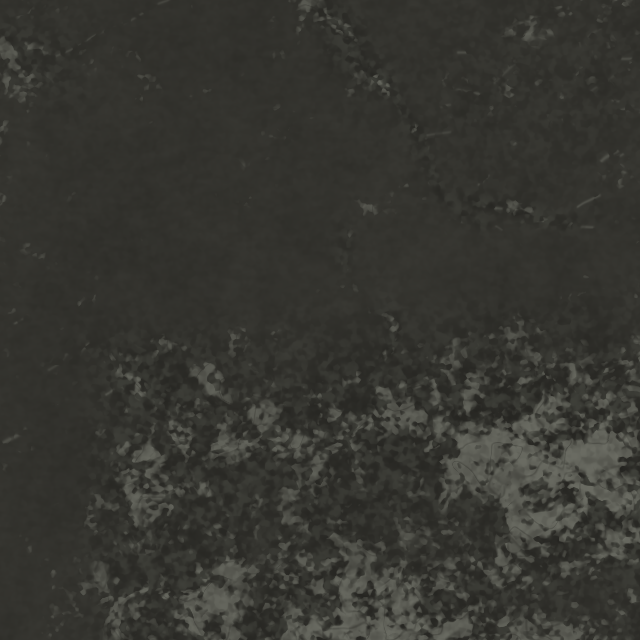
A three.js fragment shader for this texture:

```glsl
varying vec2 vUv;

#define DARK_COAT vec3(0.198, 0.196, 0.177)
#define WORN_COAT vec3(0.415, 0.42, 0.385)
#define HAZE_TINT vec3(0.285, 0.292, 0.262)
#define FLAKE_SCALE 9.0
#define FLAKE_GAIN 1.05
#define FLAKE_CONTRAST 1.3
#define FLAKE_SOFTNESS 0.19
#define COVER_NONE 0.72
#define COVER_FULL 0.37
#define VEIN_SCALE 38.0
#define SCRATCH_COUNT 28

vec3 hash3(vec2 p) {
  vec3 q = vec3(dot(p, vec2(127.1, 311.7)),
                dot(p, vec2(269.5, 183.3)),
                dot(p, vec2(419.2, 371.9)));
  return fract(sin(q) * 43758.5);
}

// Smooth cellular noise: cell values blended by distance to their sites
float cellNoise(vec2 p) {
  vec2 cell = floor(p);
  vec2 local = p - cell;
  float total = 0.0;
  float weights = 0.0001;
  for (int y = -1; y <= 1; y++) {
    for (int x = -1; x <= 1; x++) {
      vec2 offset = vec2(float(x), float(y));
      vec3 site = hash3(cell + offset);
      vec2 d = offset + site.xy - local;
      float w = exp(-5.5 * dot(d, d));
      total += w * site.z;
      weights += w;
    }
  }
  return total / weights;
}

float flakes(vec2 p) {
  float sum = 0.0;
  float norm = 0.0;
  float amp = 1.0;
  p *= FLAKE_SCALE;
  for (int i = 0; i < 5; i++) {
    sum += amp * cellNoise(p);
    norm += amp;
    amp *= FLAKE_GAIN;
    p = mat2(0.96, 0.28, -0.28, 0.96) * p * 2.0 + 17.3;
  }
  return 0.5 + FLAKE_CONTRAST * (sum / norm - 0.5);
}

float blob(vec2 p, vec2 center, vec2 radius) {
  vec2 q = (p - center) / radius;
  return exp(-dot(q, q));
}

float stroke(vec2 p, vec2 a, vec2 b, float width) {
  vec2 ab = b - a;
  float along = clamp(dot(p - a, ab) / dot(ab, ab), 0.0, 1.0);
  float d = length(p - a - ab * along) / width;
  return exp(-d * d);
}

// How strongly the coat is rubbed away in each region
float wearDensity(vec2 p) {
  float low = 1.0 - smoothstep(0.33, 0.51, p.y - 0.07 * p.x);
  float d = 0.62 * low * smoothstep(0.09, 0.21, p.x);
  d += 0.42 * blob(p, vec2(0.95, 0.24), vec2(0.14, 0.11));
  d += 0.20 * blob(p, vec2(0.83, 0.33), vec2(0.12, 0.08));
  d += 0.30 * blob(p, vec2(0.58, 0.03), vec2(0.13, 0.06));
  d += 0.16 * blob(p, vec2(0.29, 0.05), vec2(0.09, 0.10));
  d += 0.08 * blob(p, vec2(0.30, 0.27), vec2(0.13, 0.08));
  d -= 0.30 * blob(p, vec2(0.66, 0.17), vec2(0.10, 0.05));
  d -= 0.32 * blob(p, vec2(0.42, 0.13), vec2(0.04, 0.09));
  d -= 0.22 * blob(p, vec2(0.92, 0.05), vec2(0.10, 0.06));
  // Isolated rubs on the upper half
  d += 0.58 * blob(p, vec2(0.05, 0.91), vec2(0.07, 0.06));
  d += 0.42 * blob(p, vec2(0.22, 0.42), vec2(0.07, 0.05));
  d += 0.48 * blob(p, vec2(0.605, 0.48), vec2(0.015, 0.06));
  d += 0.45 * blob(p, vec2(0.54, 0.61), vec2(0.02, 0.04));
  d += 0.24 * blob(p, vec2(0.86, 0.86), vec2(0.20, 0.17));
  d += 0.66 * stroke(p, vec2(0.50, 1.0), vec2(0.58, 0.87), 0.030);
  d += 0.52 * stroke(p, vec2(0.58, 0.87), vec2(0.74, 0.65), 0.015);
  d += 0.60 * stroke(p, vec2(0.75, 0.70), vec2(0.90, 0.645), 0.017);
  return clamp(d, 0.0, 1.05);
}

// Short hairline scratches, most of them at the upper right
float scratches(vec2 p) {
  float mark = 0.0;
  for (int i = 0; i < SCRATCH_COUNT; i++) {
    vec3 r = hash3(vec2(float(i), 4.7));
    vec3 s = hash3(vec2(float(i), 9.1));
    vec2 start = s.x < 0.7 ? vec2(0.66, 0.64) + 0.36 * r.xy
                           : vec2(0.0, 0.28) + 0.22 * r.xy;
    float angle = mix(-0.5, 0.9, r.z);
    vec2 end = start + mix(0.008, 0.05, s.y) * vec2(cos(angle), sin(angle));
    mark = max(mark, stroke(p, start, end, 0.0024) * mix(0.2, 0.5, s.z));
  }
  return max(mark, 0.3 * stroke(p, vec2(0.07, 0.905), vec2(0.27, 1.005), 0.002));
}

void main() {
  vec2 uv = vUv;
  vec2 wobble = vec2(cellNoise(uv * 16.0), cellNoise(uv * 16.0 + 31.0)) - 0.5;
  vec2 p = uv + 0.04 * wobble;
  float fine = cellNoise(uv * 140.0);
  float grit = 0.5 * fine + 0.5 * cellNoise(uv * 75.0 + 3.0);

  // Dark coat with soft clouds and faint horizontal fibres
  float cloud = 0.5 * cellNoise(p * 5.0 + 8.0) + 0.5 * cellNoise(p * 21.0);
  float fibre = cellNoise(uv * vec2(45.0, 130.0) + 5.0);
  vec3 color = DARK_COAT * (0.93 + 0.14 * cloud);
  color += 0.022 * (grit - 0.5) + 0.008 * (fibre - 0.5);

  // Thin haze of rubbed grains, with dark pits between them
  float density = wearDensity(p);
  float level = flakes(uv + 0.012 * wobble) - mix(COVER_NONE, COVER_FULL, density);
  float wear = smoothstep(0.0, FLAKE_SOFTNESS, level);
  color = mix(color, HAZE_TINT, 0.7 * density * smoothstep(0.35, 0.75, grit));
  color *= 1.0 - 0.3 * density * (1.0 - wear) * (1.0 - grit);

  // Flaked wear, split by dark winding veins
  float vein = smoothstep(0.0, 0.13, abs(cellNoise(p * VEIN_SCALE) - 0.5));
  wear *= mix(0.62, 1.0, vein) * mix(0.62, 1.3, grit);
  float strength = mix(0.55, 0.88, smoothstep(0.3, 1.0, density));
  color = mix(color, WORN_COAT, clamp(wear * strength, 0.0, 1.0));

  // Scratches broken up by the grain
  float broken = smoothstep(0.35, 0.62, grit);
  color = mix(color, WORN_COAT, scratches(uv + 0.015 * wobble) * broken);

  gl_FragColor = vec4(color, 1.0);
}
```
